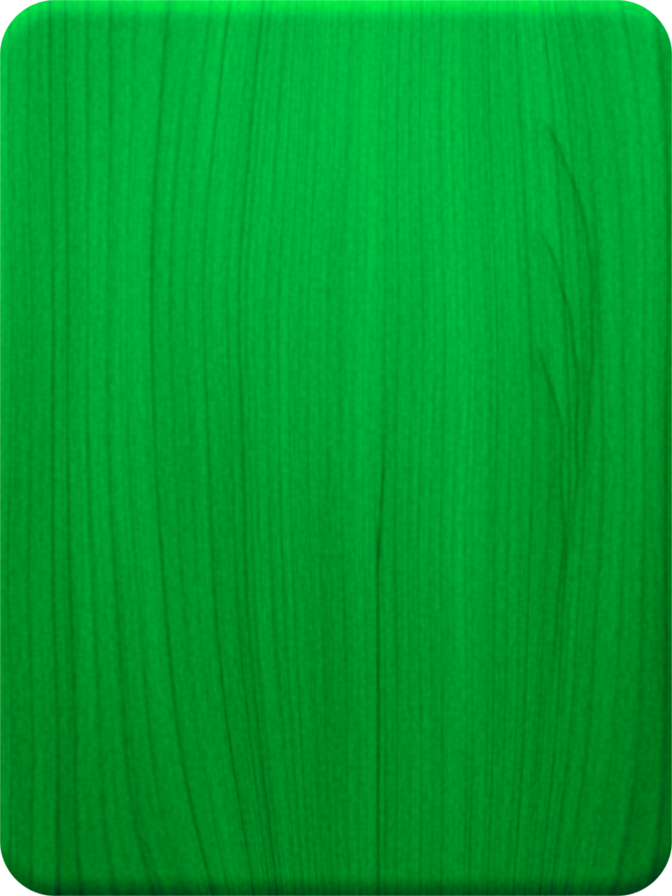
Give the GLSL for this texture, as a Shadertoy shader.

```glsl
// Green stained wood panel with rounded corners and a softly lit bevelled rim.
// Growth lines are jittered stripes in a bent grain coordinate; gradient noise
// adds fibres and mottling, and a green ramp turns the summed tone into colour.

const float CORNER_RADIUS = 0.062;
const float RIM_WIDTH = 0.026;
const vec3 OUTSIDE = vec3(1.0);

float hash(float n) {
    return fract(sin(n * 12.9898) * 43758.547);
}

vec2 gradientAt(vec2 cell) {
    float angle = 6.2832 * hash(dot(cell, vec2(1.0, 57.31)));
    return vec2(cos(angle), sin(angle));
}

// Gradient noise, roughly -1 to 1
float gradientNoise(vec2 p) {
    vec2 i = floor(p), f = p - i;
    vec2 s = f * f * f * (f * (f * 6.0 - 15.0) + 10.0);
    vec2 e = vec2(0.0, 1.0);
    float low = mix(dot(gradientAt(i), f), dot(gradientAt(i + e.yx), f - e.yx), s.x);
    float high = mix(dot(gradientAt(i + e), f - e), dot(gradientAt(i + 1.0), f - 1.0), s.x);
    return 1.5 * mix(low, high, s.y);
}

float bell(float d, float width) {
    return exp(-d * d / (width * width));
}

float roundedBox(vec2 p, vec2 halfSize, float radius) {
    vec2 q = abs(p) - halfSize + radius;
    return length(max(q, 0.0)) + min(max(q.x, q.y), 0.0) - radius;
}

// Horizontal position with the bends of the grain taken out
float grainCoordinate(vec2 p) {
    float q = (p.y - 0.52) * 2.0;
    float drift = 1.0 - p.y;
    float u = p.x - 0.04 * q * q * bell(p.x - 0.26, 0.11);
    u -= 0.035 * drift * drift * smoothstep(0.0, 0.2, p.x) * (1.0 - smoothstep(0.2, 0.38, p.x));
    u += 0.04 * q * q * bell(p.x - 0.65, 0.09);
    return u + 0.004 * gradientNoise(p * vec2(6.0, 4.0));
}

// Dark lines with jittered places, each fading out to one side
float growthLines(float u, float spacing, float width, float seed) {
    float cell = floor(u / spacing);
    float dark = 0.0;
    for (int k = -1; k <= 1; k++) {
        float id = cell + float(k);
        float centre = (id + 0.5 + 0.45 * (hash(id + seed) - 0.5)) * spacing;
        float d = u - centre;
        float tail = 0.4 * exp(-abs(d) / (0.25 * spacing)) * smoothstep(-width, width, d);
        float strength = 0.4 + 0.6 * hash(id + seed + 31.7);
        dark = max(dark, strength * max(bell(d, width), tail));
    }
    return dark;
}

// Nested arcs of the figure near the right side
float figureArcs(vec2 p) {
    float dark = 0.0;
    for (int k = 0; k < 3; k++) {
        float n = float(k);
        float drop = 0.875 - 0.125 * n - p.y;
        float fall = max(drop, 0.0);
        float arc = 0.598 + (0.085 - 0.02 * n) * (1.0 - exp(-9.0 * fall)) - 0.2 * fall * fall;
        float d = p.x - arc + 0.004 * gradientNoise(vec2(n * 7.3, p.y * 18.0));
        float along = smoothstep(0.0, 0.03, drop) * (1.0 - smoothstep(0.2, 0.5, drop));
        float side = 0.6 * exp(-abs(d) / 0.012) * smoothstep(0.003, -0.003, d);
        dark = max(dark, along * max(bell(d, 0.0036), side));
    }
    return dark;
}

// Narrow split in the lower middle, darkest just below half height
float split(vec2 p) {
    float path = 0.422 + 0.01 * smoothstep(0.36, 0.56, p.y);
    float along = 0.5 * (1.0 - smoothstep(0.42, 0.62, p.y)) + 0.6 * bell(p.y - 0.385, 0.018);
    return along * bell(p.x - path, 0.0024);
}

float woodTone(vec2 p, float aspect) {
    float u = grainCoordinate(p);
    float side = 2.0 * p.x / aspect - 1.0;
    float tone = mix(0.535, 0.715, smoothstep(-0.05, 0.88, p.y)) - 0.06 * side * side;
    tone += 0.036 * gradientNoise(vec2(u * 13.0, p.y * 1.5));
    tone += 0.022 * gradientNoise(vec2(u * 38.0, p.y * 1.2) + 5.0);

    // Wide lines at the sides, finer ones in the middle
    float middle = smoothstep(0.27, 0.34, u) * (1.0 - smoothstep(0.56, 0.62, u));
    tone -= 0.095 * (1.0 - middle) * growthLines(u, 0.0215, 0.0025, 3.0);
    tone -= 0.058 * (0.4 + 0.6 * middle) * growthLines(u, 0.0125, 0.0021, 87.0);
    tone -= 0.09 * bell(u - 0.262, 0.003) + 0.11 * figureArcs(p) + 0.2 * split(p);

    // Fibres and mottling
    tone += 0.027 * gradientNoise(vec2(u * 170.0, p.y * 5.0));
    tone += 0.024 * gradientNoise(vec2(u * 210.0, p.y * 60.0) + 9.0);
    return tone + 0.03 * gradientNoise(p * 165.0 + 40.0);
}

vec3 greenRamp(float tone) {
    return vec3(0.0, tone, mix(0.09, 0.27, smoothstep(0.40, 0.80, tone)));
}

void mainImage(out vec4 fragColor, in vec2 fragCoord) {
    vec2 p = fragCoord / iResolution.y;
    float aspect = iResolution.x / iResolution.y;
    vec2 halfSize = 0.5 * vec2(aspect, 1.0);
    vec2 centred = p - halfSize;
    float edge = roundedBox(centred, halfSize, CORNER_RADIUS);

    // Rim lit from the upper left
    vec2 outward = max(abs(centred) - halfSize + CORNER_RADIUS, 0.0) * sign(centred);
    vec2 normal = outward / max(length(outward), 0.001);
    float rim = smoothstep(-RIM_WIDTH, 0.0, edge);
    float tone = woodTone(p, aspect) + rim * dot(normal, vec2(-0.06, 0.2));

    float pixel = 1.0 / iResolution.y;
    float coverage = 1.0 - smoothstep(-pixel, pixel, edge);
    fragColor = vec4(mix(OUTSIDE, greenRamp(tone), coverage), 1.0);
}
```
